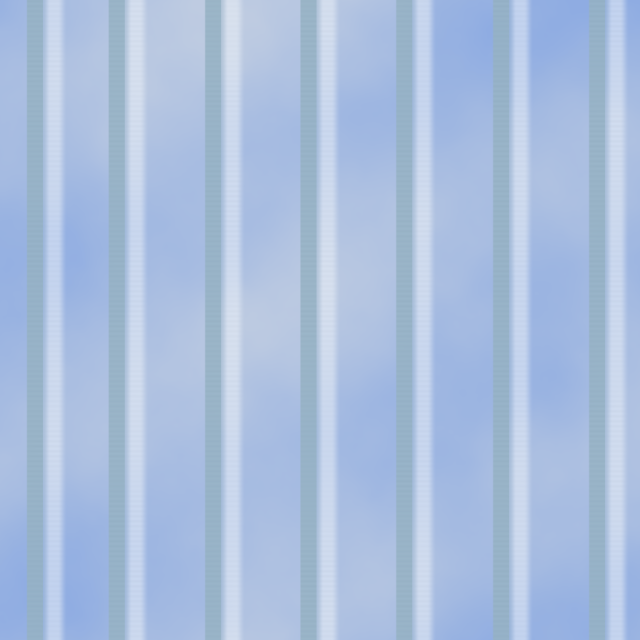
Write a Shadertoy shader that draws this pattern.

```glsl
float hash(vec2 p) {
    return fract(sin(dot(p, vec2(127.1, 311.7))) * 43758.5453);
}

float valueNoise(vec2 p) {
    vec2 cell = floor(p), f = fract(p);
    f = f * f * f * (f * (f * 6.0 - 15.0) + 10.0);
    return mix(mix(hash(cell), hash(cell + vec2(1, 0)), f.x),
               mix(hash(cell + vec2(0, 1)), hash(cell + vec2(1, 1)), f.x), f.y);
}

float fbm(vec2 p) {
    float sum = 0.0, amplitude = 0.5;
    for (int i = 0; i < 6; i++) {
        sum += amplitude * valueNoise(p);
        p = mat2(1.6, 1.2, -1.2, 1.6) * p + 7.3;
        amplitude *= 0.48;
    }
    return sum;
}

// Broad diagonal cloud banks broken up by fractal noise
vec3 skyColor(vec2 uv) {
    float banks = cos(12.566 * (uv.y - 0.3 - 0.5 * uv.x));
    float center = exp(-9.0 * (uv.x - 0.35) * (uv.x - 0.35));
    float cloud = 0.34 + 0.19 * banks + 0.15 * center + 0.75 * (fbm(uv * 4.0) - 0.48);
    return mix(vec3(0.56, 0.675, 0.885), vec3(0.78, 0.82, 0.88), clamp(cloud, 0.0, 1.0));
}

void mainImage(out vec4 fragColor, in vec2 fragCoord) {
    vec2 uv = fragCoord / iResolution.xy;
    float pixel = 1.0 / iResolution.x;
    float shade = 0.0, glow = 0.0;

    // Each bar: a flat shaded side followed by a soft highlight
    for (int i = 0; i < 7; i++) {
        float jitter = 0.003 * (hash(vec2(i, 4.0)) - 0.5) + (i == 0 ? 0.024 : 0.0);
        float x = uv.x - (0.0185 + 0.1505 * float(i) + jitter);
        float start = smoothstep(-pixel, pixel, x);
        float side = start * (1.0 - smoothstep(0.0255 - pixel, 0.0255 + pixel, x));
        float fringe = start * 0.3 * (1.0 - smoothstep(0.026, 0.036, x));
        shade = max(shade, max(side * 0.87, fringe));
        glow = max(glow, smoothstep(0.021, 0.037, x) * (1.0 - smoothstep(0.048, 0.063, x)));
    }

    vec3 color = skyColor(uv);
    color = mix(color, vec3(0.93, 0.95, 0.975), 0.52 * glow);
    color = mix(color, vec3(0.585, 0.695, 0.765), shade);

    // Faint horizontal ribs on the bars
    float ribs = sin(uv.y * 804.25) * (0.4 + 0.8 * valueNoise(vec2(uv.x * 8.0, uv.y * 20.0)));
    color += 0.008 * ribs * max(shade, glow);

    fragColor = vec4(color, 1.0);
}
```
